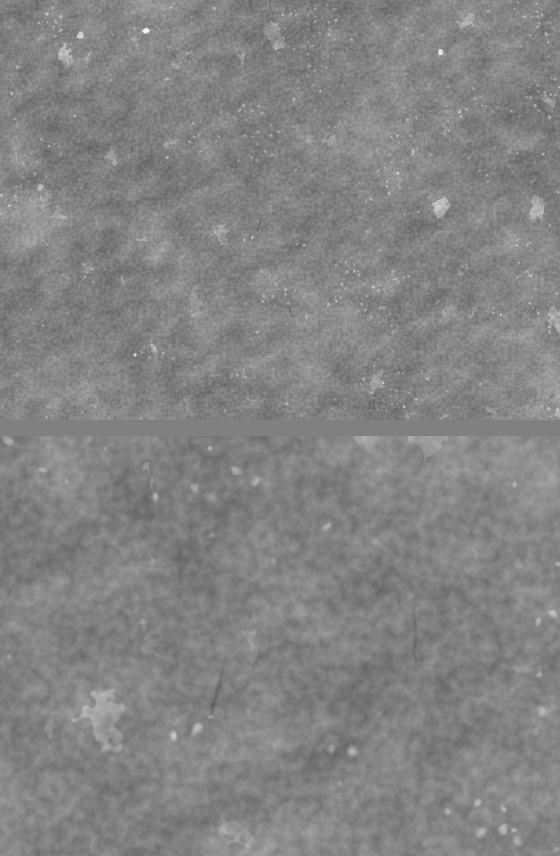
Top: the whole. Bottom: its middle third, enlarged.
Give the GLSL for this texture, as a WebGL 2 fragment shader.

```glsl
#version 300 es
precision highp float;

uniform vec2 u_resolution;
out vec4 fragColor;

// Tones
const float BASE_TONE = 0.512;
const float BROAD_CONTRAST = 0.085;
const float MOTTLE_CONTRAST = 0.085;
const float GRAIN_CONTRAST = 0.085;
const float GLOW_TONE = 0.15;
const float FLAKE_TONE = 0.19;
const float CHIP_TONE = 0.13;
const float SPECK_TONE = 0.24;
const float SPARK_TONE = 0.42;
const float CRACK_TONE = 0.09;
const float SMUDGE_TONE = 0.07;

// Sizes, in canvas heights
const vec2 GLOW_SIZE = vec2(0.095, 0.08);
const vec2 FLAKE_SIZE = vec2(0.022, 0.043);
const vec2 CHIP_SIZE = vec2(0.008, 0.017);
const vec2 SPECK_SIZE = vec2(0.0062, 0.0052);
const vec2 SPARK_SIZE = vec2(0.011, 0.010);
const vec2 CRACK_SIZE = vec2(0.0032, 0.060);
const vec2 SMUDGE_SIZE = vec2(0.030, 0.018);

// Frequencies, per canvas height
const float BROAD_FREQ = 2.6;
const float MOTTLE_FREQ = 20.0;
const float GRAIN_FREQ = 115.0;
const float MOTTLE_TILT = 0.45;

vec3 hash3(vec2 cell, uint seed) {
    uvec3 v = uvec3(uvec2(ivec2(cell)), seed) * 1664525u + 1013904223u;
    for (int i = 0; i < 2; i++) {
        v.x += v.y * v.z;
        v.y += v.z * v.x;
        v.z += v.x * v.y;
        v ^= v >> 16u;
    }
    return vec3(v & 0xffffu) / 65535.0;
}

mat2 rotation(float angle) {
    float c = cos(angle), s = sin(angle);
    return mat2(c, s, -s, c);
}

float cornerSlope(vec2 cell, vec2 offset, uint seed) {
    float angle = 6.2832 * hash3(cell, seed).x;
    return dot(vec2(cos(angle), sin(angle)), offset);
}

float gradientNoise(vec2 p, uint seed) {
    vec2 i = floor(p), f = p - i;
    vec2 u = f * f * f * (f * (f * 6.0 - 15.0) + 10.0);
    vec2 e = vec2(0.0, 1.0);
    return mix(mix(cornerSlope(i, f, seed), cornerSlope(i + e.yx, f - e.yx, seed), u.x),
               mix(cornerSlope(i + e, f - e, seed), cornerSlope(i + 1.0, f - 1.0, seed), u.x), u.y);
}

float fbm(vec2 p, int octaves, uint seed) {
    float sum = 0.0, gain = 1.0;
    for (int i = 0; i < octaves; i++) {
        sum += gain * gradientNoise(p, seed + uint(i));
        p = rotation(0.6) * p * 2.03;
        gain *= 0.55;
    }
    return sum;
}

// Randomly placed ellipses; core is the fraction of the radius left unfaded
float scatter(vec2 p, float cells, vec2 size, float density, float spread, float core, uint seed) {
    vec2 home = floor(p * cells);
    float sum = 0.0;
    for (int y = -1; y <= 1; y++)
    for (int x = -1; x <= 1; x++) {
        vec2 cell = home + vec2(x, y);
        vec3 place = hash3(cell, seed);
        vec3 look = hash3(cell, seed + 50u);
        vec2 center = (cell + 0.15 + 0.7 * place.xy) / cells;
        vec2 q = rotation((look.x - 0.5) * spread) * (p - center);
        float d = length(q / (size * mix(0.55, 1.1, look.y)));
        float present = smoothstep(place.z, place.z + 0.08, density);
        sum += present * mix(0.35, 1.0, look.z) * (1.0 - smoothstep(core, 1.0, d));
    }
    return sum;
}

void main() {
    vec2 p = gl_FragCoord.xy / u_resolution.y;

    // Irregular outlines come from bending the plane
    vec2 coarseBend = vec2(fbm(p * 9.0, 3, 11u), fbm(p * 9.0, 3, 21u));
    vec2 fineBend = vec2(fbm(p * 42.0, 3, 31u), fbm(p * 42.0, 3, 41u));
    vec2 ragged = p + 0.020 * fineBend + 0.012 * coarseBend;

    // Ground: broad clouds, slanted mottling, fine grain
    float mottle = fbm(rotation(-MOTTLE_TILT) * p * MOTTLE_FREQ * vec2(0.8, 1.2), 3, 61u);
    float grain = fbm(p * GRAIN_FREQ, 2, 71u);
    float tone = BASE_TONE + BROAD_CONTRAST * fbm(p * BROAD_FREQ, 3, 81u);
    tone += MOTTLE_CONTRAST * mottle + GRAIN_CONTRAST * grain;

    // Out-of-focus glows and smudges
    tone += GLOW_TONE * scatter(p + 0.04 * coarseBend, 3.6, GLOW_SIZE, 0.5, 2.0, 0.0, 101u);
    tone -= SMUDGE_TONE * scatter(ragged, 4.0, SMUDGE_SIZE, 0.25, 1.0, 0.0, 201u);

    // Pale upright flakes and chips with uneven faces
    float face = 0.85 + 0.7 * mottle;
    tone += FLAKE_TONE * face * scatter(ragged, 5.0, FLAKE_SIZE, 0.42, 1.3, 0.72, 301u);
    tone += CHIP_TONE * face * scatter(ragged, 13.0, CHIP_SIZE, 0.32, 2.6, 0.45, 401u);

    // Bright specks gathered in drifts, and a few sparks
    float drift = 0.06 + 0.42 * smoothstep(0.05, 0.55, fbm(p * 5.0, 3, 91u));
    tone += SPECK_TONE * scatter(p + 0.004 * fineBend, 66.0, SPECK_SIZE, drift, 3.0, 0.15, 501u);
    tone += SPARK_TONE * scatter(p + 0.004 * fineBend, 4.0, SPARK_SIZE, 0.3, 3.0, 0.4, 601u);

    // Thin near-vertical cracks
    vec2 crackPlane = p + 0.012 * coarseBend + 0.002 * fineBend;
    tone -= CRACK_TONE * scatter(crackPlane, 5.5, CRACK_SIZE, 0.42, 0.6, 0.1, 701u);

    fragColor = vec4(vec3(clamp(tone, 0.0, 1.0)), 1.0);
}
```
